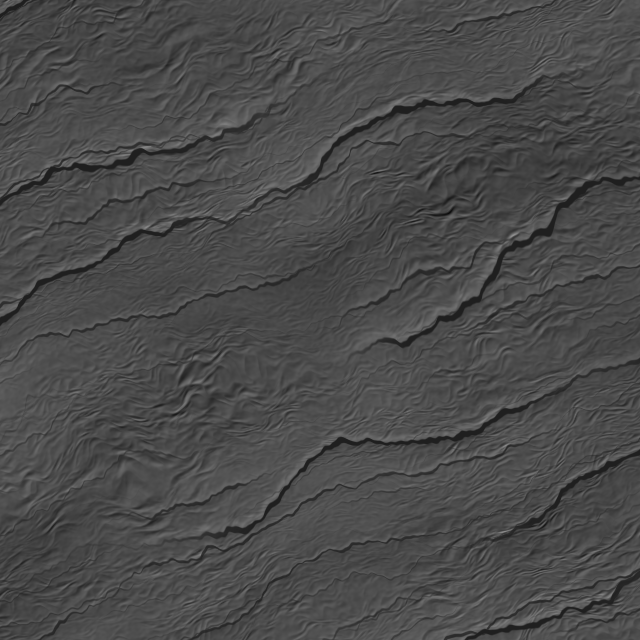
Write a WebGL 2 fragment shader that draws this texture.

```glsl
#version 300 es
precision highp float;
// Dark slate relief: wrinkled, slanted strata split by long jagged cracks.

uniform vec2 u_resolution;
out vec4 fragColor;

const float STRATA_ANGLE = 0.39;
const float BASE_TONE = 0.301;
const float CRACK_TONE = 0.12;
const float TONE_VARIATION = 0.043;
const float RELIEF_GAIN = 0.25;
const float RELIEF_STEP = 0.0028;
const float RIM_GAIN = 0.085;
const float SHADE_GAIN = 0.04;
const float GRAIN_GAIN = 0.016;
const vec2 LIGHT_DIR = vec2(-0.35, 0.94);
const vec2 WRINKLE_FREQ = vec2(21.0, 52.0);
const vec2 FINE_FREQ = vec2(50.0, 112.0);

vec2 hash2(vec2 p) {
    vec3 k = fract(p.xyx * vec3(0.1031, 0.1030, 0.0973));
    k += dot(k, k.yzx + 33.33);
    return fract((k.xx + k.yz) * k.zy);
}

float cornerSlope(vec2 cell, vec2 offset) {
    return dot(hash2(cell) * 2.0 - 1.0, offset);
}

// Gradient noise, roughly -1 to 1.
float noise(vec2 p) {
    vec2 i = floor(p), f = fract(p);
    vec2 s = f * f * f * (f * (f * 6.0 - 15.0) + 10.0);
    vec2 e = vec2(1.0, 0.0);
    float low = mix(cornerSlope(i, f), cornerSlope(i + e, f - e), s.x);
    float high = mix(cornerSlope(i + e.yx, f - e.yx), cornerSlope(i + e.xx, f - e.xx), s.x);
    return 2.0 * mix(low, high, s.y);
}

float ridge(vec2 p) {
    float n = noise(p);
    return 1.0 - sqrt(n * n + 0.006);
}

// Height of the wrinkles; x runs along the strata, y across them.
float wrinkleHeight(vec2 q, float coarse, float fine) {
    q.y += 0.016 * noise(q * vec2(11.0, 15.0) + 3.7);
    q.y += 0.007 * noise(q * vec2(30.0, 40.0) + 8.1);
    return coarse * ridge(q * WRINKLE_FREQ) + fine * ridge(q * FINE_FREQ + 17.3);
}

// One family of cracks: x = dark core, y = lit rim, z = soft shade below.
vec3 cracks(vec2 q, float spacing, float halfWidth, float fadeFreq, float cover, float seed, float pixel) {
    vec3 sum = vec3(0.0);
    float row = floor(q.y / spacing);
    for (int i = -1; i <= 1; i++) {
        float id = row + float(i);
        float lane = id * 7.37 + seed;
        float centre = (id + 0.5 + 0.5 * (hash2(vec2(id, seed)).x - 0.5)) * spacing;
        float wander = 0.35 * spacing * noise(vec2(q.x * 3.0, lane + 0.4))
                     + 0.013 * noise(vec2(q.x * 13.0, lane + 1.7))
                     + 0.0065 * noise(vec2(q.x * 39.0, lane + 3.3))
                     + 0.0028 * noise(vec2(q.x * 95.0, lane + 4.4));
        float d = q.y - centre - wander;
        float strength = smoothstep(-0.25, 0.35, noise(vec2(q.x * fadeFreq, lane + 5.6)) + cover);
        float uneven = 0.75 + 0.6 * noise(vec2(q.x * 34.0, lane + 2.5));
        float w = halfWidth * strength * uneven;
        float soft = pixel + 0.15 * halfWidth;
        float core = strength * (1.0 - smoothstep(w - soft * 0.5, w + soft, abs(d)));
        float rimOffset = (d - w - 1.2 * halfWidth) / (1.1 * halfWidth + pixel);
        float rim = strength * exp(-rimOffset * rimOffset);
        float shade = strength * smoothstep(halfWidth, -halfWidth, d) * exp(min(d, 0.0) / (4.0 * halfWidth));
        sum = max(sum, vec3(core, rim, shade));
    }
    return sum;
}

void main() {
    float side = min(u_resolution.x, u_resolution.y);
    vec2 p = gl_FragCoord.xy / side;
    float pixel = 1.0 / side;

    // Strata coordinates, gently bent
    float c = cos(STRATA_ANGLE), s = sin(STRATA_ANGLE);
    vec2 q = vec2(c * p.x + s * p.y, c * p.y - s * p.x) + 4.0;
    q.y += 0.035 * noise(q * vec2(2.2, 2.8)) + 0.012 * noise(q * vec2(6.0, 7.0) + 5.2);

    // Patches of rough and worn rock
    float coarse = mix(0.2, 1.05, smoothstep(-0.35, 0.4, noise(q * vec2(2.6, 5.0) + 11.5)));
    float fine = mix(0.22, 0.58, smoothstep(-0.4, 0.4, noise(q * vec2(3.0, 6.0) + 23.9)));

    // Slanting light over the relief
    float relief = wrinkleHeight(q, coarse, fine)
                 - wrinkleHeight(q + LIGHT_DIR * RELIEF_STEP, coarse, fine);
    float tone = BASE_TONE + RELIEF_GAIN * relief;
    tone += TONE_VARIATION * (noise(q * vec2(2.0, 6.0) + 31.4) + 0.5 * noise(q * vec2(7.0, 22.0) + 2.6));
    tone += GRAIN_GAIN * noise(q * vec2(130.0, 200.0));

    // Cracks from hairline to major
    vec3 hairline = cracks(q, 0.04, 0.0011, 4.0, -0.05, 41.3, pixel) * vec3(0.45, 0.5, 0.4);
    vec3 medium = cracks(q, 0.09, 0.0021, 2.8, 0.0, 67.9, pixel) * vec3(0.75, 0.7, 0.6);
    vec3 major = cracks(q, 0.19, 0.005, 1.7, 0.12, 13.1, pixel);
    vec3 crack = max(major, max(medium, hairline));
    tone += RIM_GAIN * crack.y - SHADE_GAIN * crack.z;
    tone = mix(tone, CRACK_TONE, crack.x);

    fragColor = vec4(vec3(clamp(tone, 0.0, 1.0)), 1.0);
}
```
